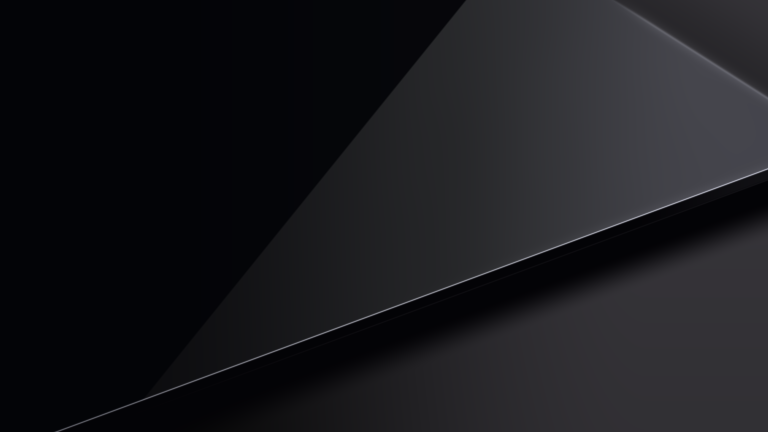
Write a Shadertoy shader that draws this background.

```glsl
// A dark glass slab floating over a charcoal floor, with a diagonal sheen on its face.
// Signed distances to three lines cut out the slab and sheen; gradients shade them,
// Gaussian falloffs light the rims, and layered sines cloud the reflection.

const vec3 INK = vec3(0.012, 0.015, 0.028);
const vec3 SHADOW = vec3(0.012, 0.010, 0.022);
const vec3 CHARCOAL = vec3(0.204, 0.198, 0.216);
const vec3 SMOKE = vec3(0.045, 0.045, 0.055);
const vec3 GRAPHITE = vec3(0.166, 0.169, 0.178);
const vec3 STEEL = vec3(0.272, 0.272, 0.300);
const vec3 RIM = vec3(0.94, 0.95, 1.0);

// Signed distance to the line a-b, positive on its left.
float lineDistance(vec2 p, vec2 a, vec2 b) {
    vec2 along = normalize(b - a);
    return dot(p - a, vec2(-along.y, along.x));
}

// Bell-shaped falloff around zero.
float glow(float d, float width) {
    return exp(-d * d / (width * width));
}

float cover(float d, float soft) {
    return smoothstep(-soft, soft, d);
}

// Slow cloudy variation, about -1 to 1.
float clouds(vec2 p) {
    float sum = 0.0;
    float amp = 0.5;
    for (int i = 0; i < 4; i++) {
        sum += amp * sin(p.x + 1.3 * sin(p.y * 0.7 + float(i)));
        p = mat2(1.3, 1.1, -1.1, 1.3) * p + 1.7;
        amp *= 0.5;
    }
    return sum;
}

// Floor and its soft shadow beneath the front edge.
vec3 floorColor(vec2 p, float front) {
    float light = smoothstep(0.1, 1.5, p.x);
    vec3 color = CHARCOAL * light * (0.94 + 0.16 * p.y);
    return mix(SHADOW, color, smoothstep(0.068, 0.155, -front));
}

// Wall beyond the back edge, dimmer close to the slab.
vec3 wallColor(float back) {
    return CHARCOAL * mix(0.76, 1.0, smoothstep(0.0, 0.2, -back));
}

// Reflection brightening towards the right.
vec3 sheenColor(vec2 p) {
    float x = p.x + 0.04 * (p.y - 0.5);
    vec3 color = mix(SMOKE, GRAPHITE, smoothstep(0.22, 1.28, x));
    color = mix(color, STEEL, smoothstep(1.0, 1.72, x));
    float strength = smoothstep(0.7, 1.2, p.x);
    return color + 0.007 * strength * clouds(p * vec2(9.0, 5.0));
}

void mainImage(out vec4 fragColor, in vec2 fragCoord) {
    vec2 p = fragCoord / iResolution.y;
    float soft = 0.75 / iResolution.y;

    float front = lineDistance(p, vec2(0.130, 0.0), vec2(1.778, 0.609));
    float back = lineDistance(p, vec2(1.778, 0.773), vec2(1.421, 1.0));
    float sheen = lineDistance(p, vec2(1.079, 1.0), vec2(0.336, 0.081));

    // Slab face
    vec3 face = INK + 0.010 * smoothstep(0.3, 1.0, p.x);
    face = mix(face, sheenColor(p), cover(sheen, soft * 1.5));

    // Surroundings behind and below the slab
    vec3 color = mix(wallColor(back), face, cover(back, 0.003));
    color = mix(floorColor(p, front), color, cover(front, soft));

    // Side of the slab: lit towards the right, with a faint lower rim
    float right = smoothstep(1.45, 1.78, p.x);
    float side = cover(-front, soft) * cover(front + 0.023, 0.004);
    color += 0.055 * RIM * side * right;
    float lowerRim = glow(front + 0.024, 0.0018);
    color += 0.035 * RIM * lowerRim * smoothstep(0.2, 1.0, p.x);

    // Bright front rim and its haze on the face
    float rimLight = mix(0.34, 0.46, smoothstep(0.1, 0.9, p.x));
    color += rimLight * RIM * glow(front, 0.0019);
    color += 0.035 * RIM * glow(front, 0.014) * cover(front, soft) * smoothstep(0.8, 1.6, p.x);

    // Softer back rim
    float backFade = smoothstep(1.38, 1.52, p.x);
    color += RIM * backFade * (0.11 * glow(back, 0.0035) + 0.05 * glow(back, 0.014));

    fragColor = vec4(clamp(color, 0.0, 1.0), 1.0);
}
```
